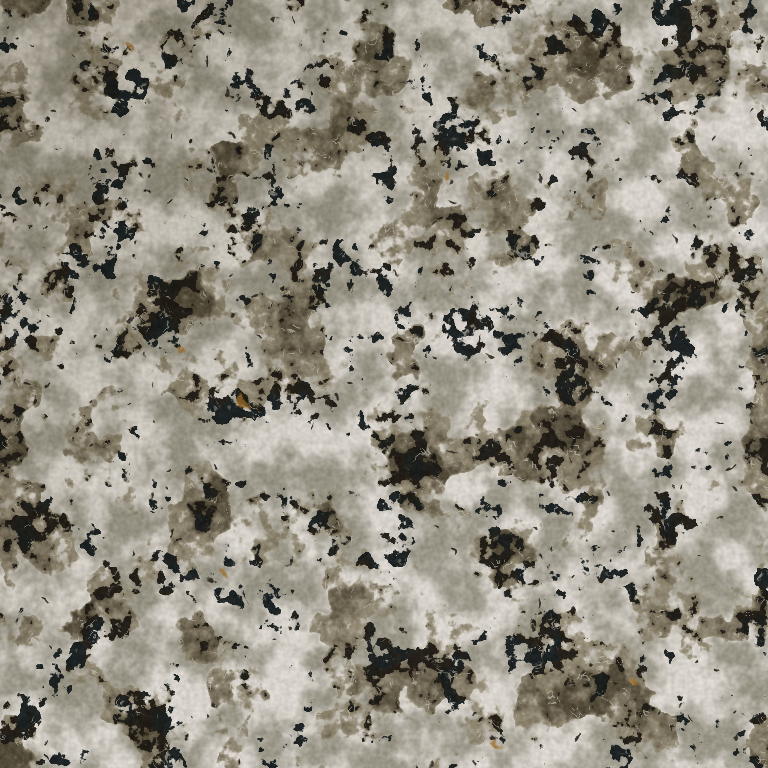
Reproduce this texture procedurally as a WebGL 1 fragment shader.

```glsl
precision highp float;
// Speckled granite: pale feldspar, smoky brown quartz and ragged black mica.
uniform vec2 u_resolution;

const vec3 FELDSPAR_GREY  = vec3(0.585, 0.57, 0.515);
const vec3 FELDSPAR_WHITE = vec3(0.83, 0.812, 0.785);
const vec3 QUARTZ_PALE    = vec3(0.55, 0.515, 0.43);
const vec3 QUARTZ_DEEP    = vec3(0.27, 0.24, 0.17);
const vec3 MICA_BROWN     = vec3(0.12, 0.105, 0.08);
const vec3 MICA_BLUE      = vec3(0.08, 0.105, 0.11);
const vec3 RUST           = vec3(0.62, 0.43, 0.16);
const vec3 GLINT          = vec3(0.80, 0.79, 0.74);

vec2 hash2(vec2 p) {
  vec3 q = fract(p.xyx * vec3(0.1031, 0.1030, 0.0973));
  q += dot(q, q.yzx + 33.33);
  return fract((q.xx + q.yz) * q.zy);
}

float cornerSlope(vec2 corner, vec2 offset) {
  float angle = 6.2832 * hash2(corner).x;
  return dot(vec2(cos(angle), sin(angle)), offset);
}

// Gradient noise, roughly -1 to 1.
float gradientNoise(vec2 p) {
  vec2 i = floor(p), f = p - i;
  vec2 u = f * f * f * (f * (f * 6.0 - 15.0) + 10.0);
  vec2 e = vec2(1.0, 0.0);
  float low  = mix(cornerSlope(i, f), cornerSlope(i + e, f - e), u.x);
  float high = mix(cornerSlope(i + e.yx, f - e.yx), cornerSlope(i + 1.0, f - 1.0), u.x);
  return 1.4 * mix(low, high, u.y);
}

float fbm(vec2 p) {
  float sum = 0.0, amplitude = 0.5;
  for (int i = 0; i < 4; i++) {
    sum += amplitude * gradientNoise(p);
    p = mat2(1.6, 1.2, -1.2, 1.6) * p + 17.3;
    amplitude *= 0.5;
  }
  return sum;
}

// Soft Voronoi grains: x = clustering noise at the grain, y = random per grain.
vec2 grains(vec2 p, float clusterScale, float sharpness) {
  vec2 cell = floor(p);
  vec3 sum = vec3(0.0);
  for (int y = -1; y <= 1; y++) {
    for (int x = -1; x <= 1; x++) {
      vec2 id = cell + vec2(float(x), float(y));
      vec2 center = id + 0.1 + 0.8 * hash2(id);
      vec2 d = p - center;
      float weight = exp(-sharpness * dot(d, d));
      sum += weight * vec3(gradientNoise(center * clusterScale), hash2(id + 71.0).y, 1.0);
    }
  }
  return sum.xy / sum.z;
}

// Sparse small spots, one at most per cell, stretched along a random direction.
float specks(vec2 p, float density, float radius, float stretch) {
  vec2 id = floor(p);
  vec2 rnd = hash2(id + 31.0);
  vec2 d = fract(p) - 0.3 - 0.4 * hash2(id + 5.0);
  float angle = 6.2832 * rnd.y;
  vec2 axis = vec2(cos(angle), sin(angle));
  d = vec2(dot(d, axis) / stretch, dot(d, vec2(-axis.y, axis.x)));
  float spot = 1.0 - smoothstep(0.5 * radius, 1.3 * radius, length(d));
  return spot * step(rnd.x, density);
}

void main() {
  vec2 uv = gl_FragCoord.xy / min(u_resolution.x, u_resolution.y);
  vec2 warp = vec2(fbm(uv * 28.0 + 3.0), fbm(uv * 28.0 + 51.0));
  vec2 p = uv * vec2(1.06, 0.96) + 0.022 * warp + 2.0;
  float ragged = fbm(uv * 58.0 + 9.0);
  float fine = gradientNoise(uv * 190.0);
  float medium = gradientNoise(uv * 95.0 + 40.0);

  // Mineral fields
  vec2 quartzGrain = grains(p * 31.0, 0.33, 11.0);
  vec2 micaGrain = grains(p * 44.0 + 90.0, 0.29, 11.0);
  float quartzField = quartzGrain.x + 0.5 * (quartzGrain.y - 0.5) + 0.55 * ragged;
  float micaField = 0.7 * micaGrain.x + 0.7 * (micaGrain.y - 0.5)
                  + 0.35 * quartzField + 0.9 * ragged;

  // Cloudy feldspar
  float cloud = fbm(uv * 15.0 + 23.0) + 0.16 * (quartzGrain.y - 0.5) + 0.05 * medium;
  vec3 color = mix(FELDSPAR_GREY, FELDSPAR_WHITE, smoothstep(-0.32, 0.28, cloud));

  // Smoky quartz, deeper toward the heart of each patch
  float quartz = smoothstep(0.09, 0.27, quartzField);
  float depth = smoothstep(0.15, 0.8, quartzField + 0.3 * (micaGrain.y - 0.5) + 0.08 * medium);
  color = mix(color, mix(QUARTZ_PALE, QUARTZ_DEEP, depth), 0.92 * quartz);

  // Black mica and loose dark flakes
  float mica = smoothstep(0.36, 0.48, micaField + 0.04 * fine);
  vec3 micaColor = mix(MICA_BROWN, MICA_BLUE, smoothstep(0.3, 0.7, micaGrain.y - 0.4 * quartz));
  color = mix(color, micaColor, 0.95 * mica);
  color = mix(color, MICA_BROWN, 0.85 * specks(p * 36.0, 0.12, 0.07, 1.9));

  // Rust spots, broken bright edges and fine crystal grit
  color = mix(color, RUST, 0.75 * specks(p * 14.0 + 7.0, 0.06, 0.07, 1.3));
  float ridge = 1.0 - smoothstep(0.03, 0.13, abs(gradientNoise(uv * 75.0 + 2.5 * warp)));
  float glint = ridge * smoothstep(0.12, 0.5, gradientNoise(uv * 62.0 + 13.0));
  color = mix(color, GLINT, glint * (0.12 + 0.45 * max(quartz, mica)));
  color += (0.045 * fine + 0.04 * medium) * (1.0 - 0.5 * mica);

  // Light falling off toward the upper left
  float light = smoothstep(-0.15, 0.75, 0.6 * uv.x + 0.6 * (1.0 - uv.y));
  color *= mix(vec3(0.82, 0.81, 0.77), vec3(1.02), light);
  gl_FragColor = vec4(clamp(color, 0.0, 1.0), 1.0);
}
```
